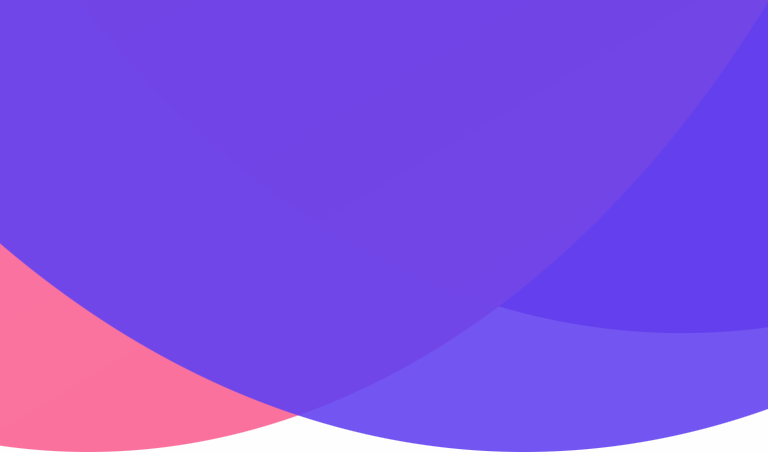
This background is drawn by a Shadertoy shader. Its source:

```glsl
const vec3 PAPER = vec3(0.995, 0.995, 1.0);
const vec3 PINK_START = vec3(0.980, 0.447, 0.627);
const vec3 PINK_END = vec3(0.984, 0.443, 0.612);
const vec3 PERIWINKLE = vec3(0.451, 0.333, 0.945);
const vec3 INDIGO = vec3(0.392, 0.249, 0.929);
const vec3 VIOLET = vec3(0.445, 0.275, 0.914);
const vec3 DEEP_START = vec3(0.437, 0.265, 0.899);
const vec3 DEEP_END = vec3(0.449, 0.273, 0.907);

// Smooth coverage of an ellipse placed by its lowest point
float bowl(vec2 uv, vec2 lowest, vec2 radii) {
    vec2 center = lowest + vec2(0.0, radii.y);
    float d = length((uv - center) / radii) - 1.0;
    float softness = max(fwidth(d), 1e-6);
    return clamp(0.5 - d / softness, 0.0, 1.0);
}

// Progress from the upper left corner to the lower right one
float diagonal(vec2 uv) {
    return clamp(0.5 * (uv.x + 1.0 - uv.y), 0.0, 1.0);
}

void mainImage(out vec4 fragColor, in vec2 fragCoord) {
    vec2 uv = fragCoord / iResolution.xy;
    float slope = diagonal(uv);

    float leftBowl = bowl(uv, vec2(0.1146, 0.0), vec2(1.211, 3.132));
    float wideBowl = bowl(uv, vec2(0.682, 0.0), vec2(1.392, 3.598));
    float highBowl = bowl(uv, vec2(0.888, 0.263), vec2(1.142, 2.684));

    // Colours outside and inside the left bowl
    vec3 pink = mix(PINK_START, PINK_END, slope);
    vec3 backdrop = mix(PAPER, pink, leftBowl);
    vec3 blues = mix(PERIWINKLE, INDIGO, highBowl);
    vec3 deep = mix(DEEP_START, DEEP_END, slope);
    vec3 violets = mix(VIOLET, deep, highBowl);

    // The wide bowl tints everything it covers
    vec3 overlay = mix(blues, violets, leftBowl);
    fragColor = vec4(mix(backdrop, overlay, wideBowl), 1.0);
}
```
